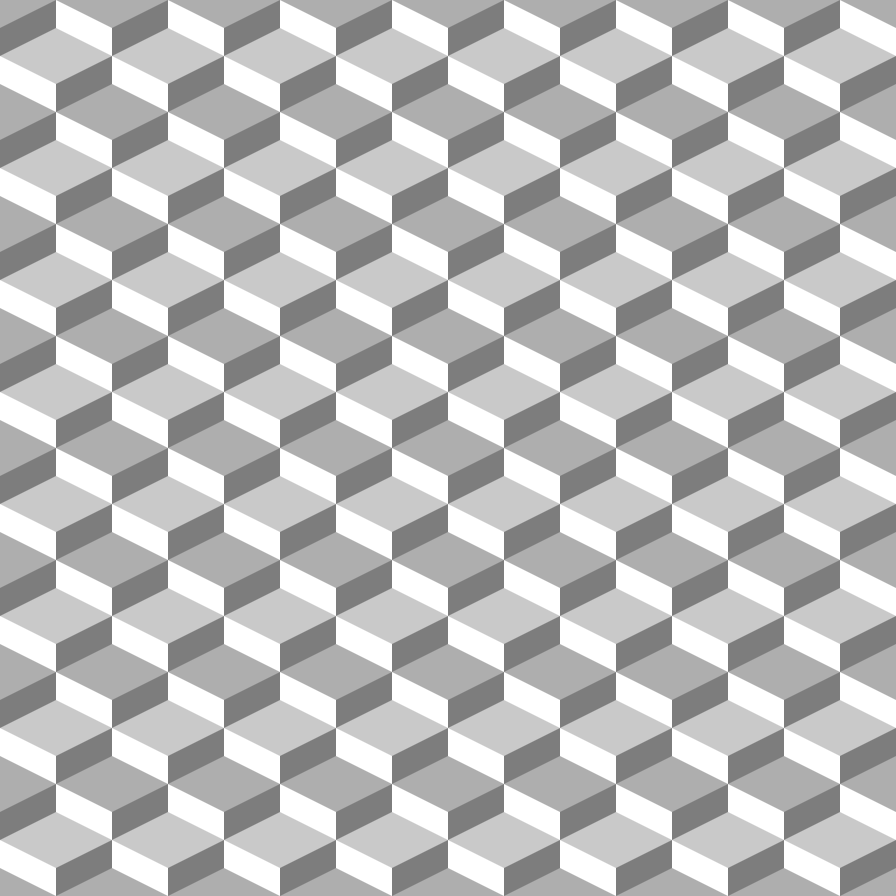
Reproduce this pattern procedurally as a Shadertoy shader.

```glsl
// Flat grey stacked cubes: rows of light and mid rhombic tops with white and dark sides.

const float REPEATS = 8.0;
const vec3 LIGHT_TOP = vec3(0.79);
const vec3 MID_TOP = vec3(0.682);
const vec3 WHITE_SIDE = vec3(1.0);
const vec3 DARK_SIDE = vec3(0.49);

// Coverage of a region whose signed distance is negative inside.
float coverage(float dist, float pixel) {
    return clamp(0.5 - dist / pixel, 0.0, 1.0);
}

// Signed distance to a repeating rhombus, one cell wide and half a cell high.
float rhombusDistance(vec2 p, vec2 centre) {
    vec2 q = abs(fract(p - centre + 0.5) - 0.5);
    return (0.5 * q.x + q.y - 0.25) / sqrt(1.25);
}

// Signed distance to the first half of each unit interval.
float firstHalfDistance(float x) {
    return abs(fract(x + 0.25) - 0.5) - 0.25;
}

vec3 cubes(vec2 p, float pixel) {
    // Sides swap between columns, and again at every row of tops.
    float leftColumn = coverage(firstHalfDistance(p.x), pixel);
    float upperRow = step(fract(p.y), 0.5);
    float dark = mix(1.0 - leftColumn, leftColumn, upperRow);
    vec3 colour = mix(WHITE_SIDE, DARK_SIDE, dark);

    // Tops cover the sides.
    float midTop = coverage(rhombusDistance(p, vec2(0.0)), pixel);
    float lightTop = coverage(rhombusDistance(p, vec2(0.5)), pixel);
    colour = mix(colour, MID_TOP, midTop);
    return mix(colour, LIGHT_TOP, lightTop);
}

void mainImage(out vec4 fragColor, in vec2 fragCoord) {
    vec2 uv = fragCoord / iResolution.xy;
    float pixel = REPEATS / min(iResolution.x, iResolution.y);
    // Cell rows count downward from the top edge.
    vec2 p = REPEATS * vec2(uv.x, 1.0 - uv.y);
    fragColor = vec4(cubes(p, pixel), 1.0);
}
```
